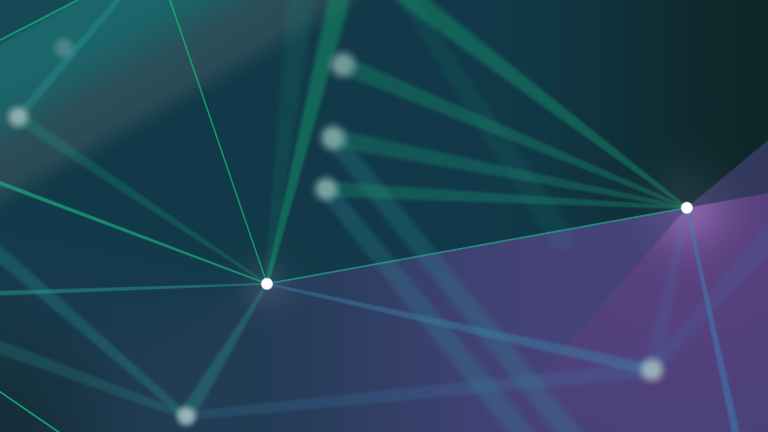
Write a Shadertoy shader that draws this background.

```glsl
const vec3 TEAL = vec3(0.065, 0.225, 0.285);
const vec3 DARK_GREEN = vec3(0.055, 0.15, 0.16);
const vec3 NAVY = vec3(0.13, 0.235, 0.33);
const vec3 VIOLET = vec3(0.27, 0.26, 0.47);
const vec3 MAGENTA = vec3(0.36, 0.25, 0.50);
const vec3 SHAFT_GREY = vec3(0.17, 0.30, 0.34);
const vec3 SHAFT_TEAL = vec3(0.10, 0.40, 0.42);
const vec3 BEAM_GREEN = vec3(0.08, 0.70, 0.45);
const vec3 BEAM_BLUE = vec3(0.25, 0.50, 0.72);
const vec3 WARM_GLOW = vec3(0.62, 0.42, 0.52);
const vec3 SOFT_WHITE = vec3(0.66, 0.74, 0.74);

// Nodes, in units of canvas height
const vec2 HUB_LEFT = vec2(0.618, 0.343);
const vec2 HUB_RIGHT = vec2(1.590, 0.519);
const vec2 ORB_TOP = vec2(0.794, 0.850);
const vec2 ORB_MID = vec2(0.771, 0.681);
const vec2 ORB_LOW = vec2(0.755, 0.5625);
const vec2 ORB_WEST = vec2(0.042, 0.729);
const vec2 ORB_SOUTH = vec2(0.431, 0.037);
const vec2 ORB_EAST = vec2(1.509, 0.144);
const float HUB_RADIUS = 0.0135;

// Blurred orbs: centre, radius, opacity
const vec4 ORBS[7] = vec4[7](
    vec4(ORB_TOP, 0.045, 0.62), vec4(ORB_MID, 0.044, 0.65),
    vec4(ORB_LOW, 0.042, 0.65), vec4(ORB_WEST, 0.037, 0.75),
    vec4(0.148, 0.889, 0.034, 0.35), vec4(ORB_SOUTH, 0.034, 0.85),
    vec4(ORB_EAST, 0.041, 0.80));

// Beam styles: start width, end width, opacity, hue from green to blue
const vec2 LEFT_ENDS[8] = vec2[8](
    vec2(0.390, 1.01), vec2(0.79, 1.02), vec2(0.70, 1.02), vec2(-0.01, 0.580),
    ORB_WEST, vec2(-0.01, 0.321), ORB_SOUTH, ORB_EAST);
const vec4 LEFT_STYLES[8] = vec4[8](
    vec4(0.0015, 0.002, 0.75, 0.0), vec4(0.005, 0.036, 0.38, 0.0),
    vec4(0.008, 0.045, 0.12, 0.1), vec4(0.002, 0.006, 0.70, 0.1),
    vec4(0.003, 0.020, 0.22, 0.1), vec4(0.002, 0.007, 0.50, 0.4),
    vec4(0.004, 0.027, 0.32, 0.5), vec4(0.003, 0.020, 0.42, 0.85));

const vec2 RIGHT_ENDS[7] = vec2[7](
    HUB_LEFT, vec2(0.93, 1.02), ORB_TOP, ORB_MID, ORB_LOW,
    vec2(1.705, -0.01), ORB_EAST);
const vec4 RIGHT_STYLES[7] = vec4[7](
    vec4(0.002, 0.002, 0.75, 0.4), vec4(0.004, 0.036, 0.34, 0.05),
    vec4(0.004, 0.030, 0.28, 0.1), vec4(0.004, 0.030, 0.26, 0.15),
    vec4(0.004, 0.025, 0.28, 0.15), vec4(0.004, 0.012, 0.50, 1.0),
    vec4(0.006, 0.030, 0.15, 1.0));

// Free beams: start and end points
const vec4 FREE_ENDS[10] = vec4[10](
    vec4(ORB_MID, 1.34, -0.03), vec4(ORB_LOW, 1.23, -0.03),
    vec4(ORB_SOUTH, -0.01, 0.42), vec4(ORB_SOUTH, -0.01, 0.20),
    vec4(ORB_SOUTH, ORB_EAST), vec4(0.93, 1.02, 1.30, 0.45),
    vec4(ORB_WEST, 0.29, 1.02), vec4(ORB_EAST, 1.79, 0.46),
    vec4(-0.01, 0.902, 0.19, 1.005), vec4(-0.01, 0.10, 0.15, -0.01));
const vec4 FREE_STYLES[10] = vec4[10](
    vec4(0.030, 0.036, 0.24, 0.6), vec4(0.028, 0.036, 0.24, 0.65),
    vec4(0.012, 0.024, 0.28, 0.45), vec4(0.012, 0.022, 0.22, 0.4),
    vec4(0.014, 0.026, 0.20, 0.95), vec4(0.025, 0.040, 0.10, 0.3),
    vec4(0.014, 0.008, 0.35, 0.5), vec4(0.020, 0.035, 0.14, 1.0),
    vec4(0.002, 0.002, 0.80, 0.1), vec4(0.002, 0.002, 0.85, 0.0));

float cross2(vec2 a, vec2 b) { return a.x * b.y - a.y * b.x; }

vec3 addBeam(vec3 col, vec2 p, vec2 a, vec2 b, vec4 style, float px) {
    vec2 ab = b - a;
    float t = clamp(dot(p - a, ab) / dot(ab, ab), 0.0, 1.0);
    float width = mix(style.x, style.y, t);
    float cover = 1.0 - smoothstep(0.35 * width, width + 0.6 * px, length(p - a - ab * t));
    return mix(col, mix(BEAM_GREEN, BEAM_BLUE, style.w), cover * style.z);
}

vec3 background(vec2 p, float px) {
    // Teal field, darker toward the right and the lower left corner
    vec3 col = mix(TEAL, DARK_GREEN, smoothstep(1.1, 1.8, p.x));

    // Diagonal light shaft
    float s = dot(p - vec2(0.0, 0.514), vec2(-0.494, 0.870));
    vec3 shaft = mix(SHAFT_GREY, SHAFT_TEAL, smoothstep(0.08, 0.25, s));
    shaft = mix(shaft, TEAL, 0.65 * smoothstep(0.325, 0.345, s));
    col = mix(col, shaft, smoothstep(-0.02, 0.06, s) * smoothstep(1.1, 0.6, p.x));

    // Violet plane below the line through both hubs
    vec2 axis = normalize(HUB_RIGHT - HUB_LEFT);
    float below = -cross2(axis, p - HUB_LEFT);
    float soft = max(px, 0.8 * (HUB_LEFT.x - p.x));
    float plane = smoothstep(-soft, soft, below);
    col = mix(col, mix(NAVY, VIOLET, smoothstep(0.5, 1.3, p.x)), plane);
    col = mix(col, DARK_GREEN, 0.6 * smoothstep(0.4, 0.0, length(p)));

    // Brighter wedges either side of the right hub
    vec2 q = p - HUB_RIGHT;
    float lower = smoothstep(-0.004, 0.004, cross2(q, normalize(vec2(0.456, 0.519))));
    float upper = smoothstep(-px, px, cross2(q, normalize(vec2(0.188, 0.157))));
    col = mix(col, MAGENTA, 0.8 * lower * plane * smoothstep(0.75, 0.1, length(q)));
    col = mix(col, VIOLET, 0.65 * upper * (1.0 - plane) * step(0.0, q.x));

    // Warm halos
    col += WARM_GLOW * (0.12 + 0.2 * lower * plane) * exp(-dot(q, q) / 0.009);
    vec2 h = p - HUB_LEFT;
    return col + WARM_GLOW * 0.14 * exp(-dot(h, h) / 0.003);
}

void mainImage(out vec4 fragColor, in vec2 fragCoord) {
    vec2 p = fragCoord / iResolution.y;
    float px = 1.0 / iResolution.y;
    vec3 col = background(p, px);

    for (int i = 0; i < 10; i++)
        col = addBeam(col, p, FREE_ENDS[i].xy, FREE_ENDS[i].zw, FREE_STYLES[i], px);
    for (int i = 0; i < 8; i++)
        col = addBeam(col, p, HUB_LEFT, LEFT_ENDS[i], LEFT_STYLES[i], px);
    for (int i = 0; i < 7; i++)
        col = addBeam(col, p, HUB_RIGHT, RIGHT_ENDS[i], RIGHT_STYLES[i], px);

    for (int i = 0; i < 7; i++) {
        float d = length(p - ORBS[i].xy) / ORBS[i].z;
        col = mix(col, SOFT_WHITE, ORBS[i].w * smoothstep(1.0, 0.2, d));
    }

    // Sharp hubs
    float hub = min(length(p - HUB_LEFT), length(p - HUB_RIGHT)) - HUB_RADIUS;
    col = mix(col, vec3(1.0), smoothstep(px, -px, hub));
    fragColor = vec4(col, 1.0);
}
```
